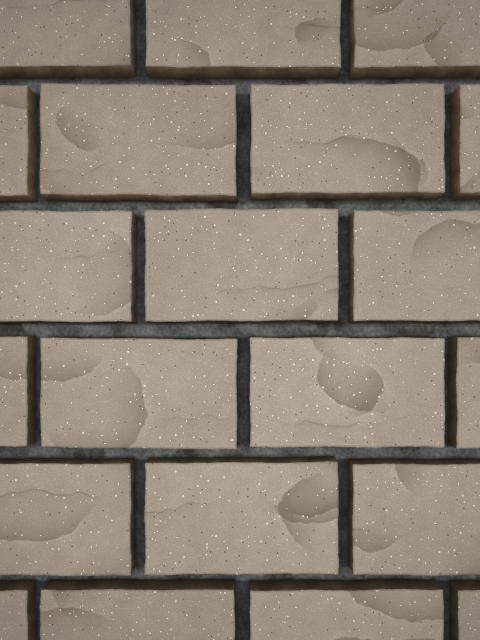
Give the GLSL for this texture, as a Shadertoy shader.

```glsl
// Running-bond wall of split-face tan bricks with deep grey joints, seen in slight perspective.

const vec2 PITCH = vec2(0.3255, 0.198);    // brick spacing, in canvas heights
const vec2 GAP = vec2(0.0215, 0.0255);     // joint widths
const vec2 VANISH = vec2(0.379, 0.486);    // vanishing point, also a joint crossing
const float DEPTH = 0.042;                 // scale change from face to mortar

const vec3 TAN = vec3(0.665, 0.612, 0.553);
const vec3 SCAR = vec3(0.49, 0.435, 0.375);
const vec3 FLECK = vec3(0.90, 0.87, 0.81);
const vec3 SIDE = vec3(0.30, 0.25, 0.185);
const vec3 BED = vec3(0.34, 0.345, 0.34);
const vec3 PERPEND = vec3(0.19, 0.195, 0.20);
const vec3 SHADOW = vec3(0.12, 0.105, 0.09);

vec2 hash2(vec2 p) {
    vec2 k = vec2(dot(p, vec2(127.1, 311.7)), dot(p, vec2(269.5, 183.3)));
    return fract(sin(k) * 43758.55);
}

// Layered, rotated sines, roughly -1 to 1
float waves(vec2 p) {
    float sum = 0.0, amp = 0.5;
    for (int i = 0; i < 5; i++) {
        sum += amp * sin(p.x + 1.3 * sin(p.y));
        p = mat2(1.2, 1.5, -1.5, 1.2) * p + 2.7;
        amp *= 0.6;
    }
    return sum;
}

// Cellular noise: distance to the nearest point, and its random value
vec2 cellular(vec2 p) {
    vec2 cell = floor(p), best = vec2(9.0, 0.0);
    for (int y = -1; y <= 1; y++)
    for (int x = -1; x <= 1; x++) {
        vec2 c = cell + vec2(x, y);
        vec2 h = hash2(c);
        float d = length(c + h - p);
        if (d < best.x) best = vec2(d, fract(h.x * 91.7 + h.y * 37.3));
    }
    return best;
}

// Signed distance to the brick outline, with its index and local position
float brick(vec2 q, out vec2 id, out vec2 local) {
    float row = floor(q.y / PITCH.y);
    float x = q.x / PITCH.x + 0.5 * mod(row + 1.0, 2.0);
    id = vec2(floor(x), row);
    local = (vec2(fract(x), fract(q.y / PITCH.y)) - 0.5) * PITCH;
    vec2 h = hash2(id + 3.0) - 0.5;
    vec2 w = local + h.yx * 0.004;
    w.y += w.x * h.x * 0.02;
    w += 0.0012 * vec2(waves(q.yx * 55.0 + h), waves(q * 45.0 + h));
    vec2 e = abs(w) - 0.5 * (PITCH - GAP) - h * 0.003 + 0.002;
    return length(max(e, 0.0)) + min(max(e.x, e.y), 0.0) - 0.002;
}

// Curved split scars: sharp on the rim, fading inward, with a lit outer lip
float scars(vec2 p, vec2 id) {
    float shade = 0.0;
    for (int i = 0; i < 4; i++) {
        vec2 a = hash2(id * 1.7 + float(i) * 17.3);
        vec2 b = hash2(id + float(i) * 5.9 + 41.0);
        vec2 v = (p - (a - 0.5) * PITCH * vec2(1.0, 1.3)) * vec2(0.7, 1.0);
        float d = length(v) - mix(0.025, 0.10, b.x) + 0.007 * waves(p * 28.0 + a * 9.0);
        float turn = b.y * 6.283;
        float arc = smoothstep(0.1, 0.95, dot(normalize(v + 1e-5), vec2(cos(turn), sin(turn))));
        float inside = smoothstep(0.0015, -0.0015, d);
        float rim = inside * exp(min(d, 0.0) / 0.022);
        float lip = (1.0 - inside) * exp(-max(d, 0.0) / 0.006);
        shade += arc * (0.60 * rim - 0.18 * lip);
    }
    return shade;
}

// A thin ragged ledge crossing the brick
float ledge(vec2 p, vec2 id) {
    vec2 h = hash2(id + 23.0);
    float d = p.y - (h.x - 0.5) * 0.09 - 0.018 * waves(vec2(p.x * 13.0, h.y * 20.0));
    float broken = smoothstep(-0.1, 0.6, waves(p * 14.0 + h * 30.0));
    return broken * (0.55 * exp(-abs(d) / 0.0011) + 0.2 * smoothstep(0.0, -0.001, d) * exp(min(d, 0.0) / 0.012));
}

vec3 faceColor(vec2 q, vec2 p, vec2 id, float edge) {
    float grain = cellular(q * 300.0).x - 0.5;
    float tone = 0.05 * (hash2(id).x - 0.5) + 0.025 * waves(q * 18.0) + 0.02 * waves(q * 110.0);
    vec3 col = TAN * (1.0 + tone + 0.09 * grain);
    col = mix(col, SCAR, clamp(scars(p, id) + ledge(p, id), -0.25, 0.85));
    vec2 fleck = cellular(q * 95.0);
    float size = 0.24 * pow(fleck.y, 4.0);
    col = mix(col, FLECK, 0.85 * smoothstep(size, size * 0.4, fleck.x) * step(0.5, fleck.y));
    vec2 pit = cellular(q * 70.0 + 13.0);
    col = mix(col, SCAR * 0.75, 0.6 * smoothstep(0.13, 0.04, pit.x) * step(0.82, pit.y));
    return col * mix(0.84, 1.0, smoothstep(0.0, 0.004, -edge));
}

vec3 mortarColor(vec2 q, vec2 p, float d) {
    float half_ = 0.5 * (PITCH.y - GAP.y);
    float bed = smoothstep(half_ - 0.004, half_ + 0.002, abs(p.y));
    vec3 col = mix(PERPEND, BED, bed);
    col *= 1.0 + 0.22 * waves(q * 70.0) + 0.25 * (cellular(q * 170.0).x - 0.5);
    float overhang = bed * smoothstep(-half_ - 0.011, -half_ - 0.002, p.y) * step(p.y, 0.0);
    float corner = 1.0 - smoothstep(0.0, 0.006, d);
    float stain = smoothstep(0.35, 0.8, waves(q * 38.0 + 4.0));
    return mix(col, SHADOW, clamp(0.5 * overhang + 0.45 * corner + 0.4 * stain, 0.0, 0.9));
}

void mainImage(out vec4 fragColor, in vec2 fragCoord) {
    vec2 q = fragCoord / iResolution.y - VANISH * vec2(iResolution.x / iResolution.y / 0.75, 1.0);
    float soft = max(0.8 / iResolution.y, 0.001);
    vec2 id, p;

    // Mortar plane, behind the bricks
    vec2 back = q * (1.0 + DEPTH);
    float d = brick(back, id, p);
    vec3 col = mortarColor(back, p, d);

    // Brick sides, swept from the mortar up to the face
    for (int i = 6; i >= 1; i--) {
        float depth = float(i) / 6.0;
        d = brick(q * (1.0 + DEPTH * depth), id, p);
        vec3 side = SIDE * mix(1.15, 0.6, depth) * (1.0 + 0.15 * waves(q * 90.0));
        side *= mix(0.8, 1.1, smoothstep(-0.1, 0.2, q.y));
        col = mix(col, side, smoothstep(soft, -soft, d));
    }

    // Split faces, then lens falloff
    d = brick(q, id, p);
    col = mix(col, faceColor(q, p, id, d), smoothstep(soft, -soft, d));
    col *= 1.04 - 0.55 * dot(q, q);
    fragColor = vec4(clamp(col, 0.0, 1.0), 1.0);
}
```
